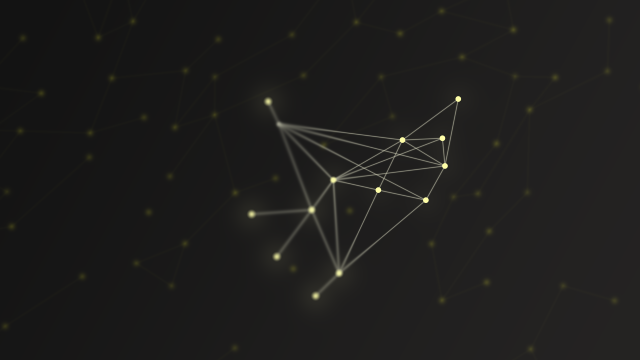
Write a Shadertoy shader that draws this background.

```glsl
// A glowing network of linked nodes over a dark diagonal gradient.
// Near nodes carry a blur value that softens dots and links along their length;
// the faint distant network is scattered on a jittered grid.

#define DARK_TONE   vec3(0.072, 0.072, 0.072)
#define LIGHT_TONE  vec3(0.142, 0.137, 0.135)
#define NODE_COLOR  vec3(1.0, 1.0, 0.66)
#define LINK_COLOR  vec3(0.78, 0.78, 0.69)
#define FAR_COLOR   vec3(0.14, 0.14, 0.015)
#define FAR_CELL    0.145
#define NODE_RADIUS 0.0078
#define LINK_WIDTH  0.0011
#define BLUR_WIDTH  0.0062
#define HALO_SIZE   0.048

const int NODE_COUNT = 14;
const int HUB = 13; // meeting point of links, drawn without a dot

// Position in canvas heights, then blur (negative is fully in focus)
const vec3 NODES[NODE_COUNT] = vec3[](
    vec3(0.745, 0.718, 0.9), vec3(0.926, 0.500, 0.4), vec3(0.866, 0.417, 0.8),
    vec3(0.699, 0.405, 0.9), vec3(0.769, 0.287, 0.9), vec3(0.942, 0.241, 0.8),
    vec3(0.877, 0.178, 0.9), vec3(1.118, 0.611, -0.8), vec3(1.229, 0.616, -0.8),
    vec3(1.236, 0.539, -0.8), vec3(1.051, 0.472, -0.8), vec3(1.183, 0.444, -0.8),
    vec3(1.273, 0.725, -0.8), vec3(0.775, 0.655, 1.0));

// Bit j of entry i links node i to node j
const int LINKS[NODE_COUNT] = int[](
    0x2000, 0x27A4, 0x2038, 0, 0, 0x0C40, 0,
    0x3700, 0x0200, 0x3800, 0x0800, 0x2000, 0, 0);

float hash(vec2 p) {
    return fract(sin(dot(p, vec2(127.1, 311.7))) * 43758.5453);
}

// Distance to segment ab, and the fraction along it
vec2 segment(vec2 p, vec2 a, vec2 b) {
    vec2 ab = b - a;
    float along = clamp(dot(p - a, ab) / dot(ab, ab), 0.0, 1.0);
    return vec2(length(p - a - ab * along), along);
}

float gaussian(float d, float size) {
    return exp(-d * d / (size * size));
}

// Distant network, in grid cell units
vec2 farNode(vec2 cell) {
    return cell + 0.1 + 0.8 * vec2(hash(cell), hash(cell + 37.2));
}

float farPresence(vec2 cell) {
    float density = mix(0.42, 0.85, clamp(cell.y * FAR_CELL, 0.0, 1.0));
    return step(hash(cell + 71.9), density);
}

float farLink(vec2 p, vec2 cell, vec2 offset) {
    vec2 other = cell + offset;
    float present = farPresence(cell) * farPresence(other) * step(0.4, hash(cell + other * 1.7));
    float d = segment(p, farNode(cell), farNode(other)).x * FAR_CELL;
    return present * gaussian(d, 0.0035);
}

vec3 farNetwork(vec2 p) {
    vec2 q = p / FAR_CELL;
    float dots = 0.0, links = 0.0;
    for (int y = -1; y <= 1; y++)
    for (int x = -1; x <= 1; x++) {
        vec2 cell = floor(q) + vec2(x, y);
        float d = length(q - farNode(cell)) * FAR_CELL;
        float strength = mix(0.5, 1.0, hash(cell + 13.4));
        dots += farPresence(cell) * strength * gaussian(d, 0.0095);
        links += farLink(q, cell, vec2(1, 0)) + farLink(q, cell, vec2(0, 1))
               + farLink(q, cell, vec2(1, 1));
    }
    return FAR_COLOR * (dots + 0.09 * links);
}

// Near network
float nearLink(vec2 p, vec3 a, vec3 b, float pixel) {
    vec2 s = segment(p, a.xy, b.xy);
    float blur = max(mix(a.z, b.z, s.y), 0.0);
    float width = mix(LINK_WIDTH, BLUR_WIDTH, blur);
    float soft = length(vec2(width, 0.5 * pixel));
    return mix(0.85, 0.2, sqrt(blur)) * width / soft * gaussian(s.x, soft);
}

void mainImage(out vec4 fragColor, in vec2 fragCoord) {
    vec2 uv = fragCoord / iResolution.xy;
    vec2 p = fragCoord / iResolution.y;
    float pixel = 1.0 / iResolution.y;

    // Backdrop
    float slope = smoothstep(-0.1, 1.1, 0.8 * uv.x + 0.25 * (1.0 - uv.y));
    vec3 color = mix(DARK_TONE, LIGHT_TONE, slope) + farNetwork(p);

    // Links
    for (int i = 0; i < NODE_COUNT; i++)
    for (int j = i + 1; j < NODE_COUNT; j++)
        if (((LINKS[i] >> j) & 1) == 1)
            color = mix(color, LINK_COLOR, nearLink(p, NODES[i], NODES[j], pixel));

    // Dots and halos
    for (int i = 0; i < HUB; i++) {
        float d = length(p - NODES[i].xy);
        float blur = max(NODES[i].z, 0.0);
        float soft = 0.6 * pixel + 0.007 * blur;
        float dot_ = 1.0 - smoothstep(NODE_RADIUS - soft, NODE_RADIUS + soft, d);
        color += NODE_COLOR * mix(0.025, 0.06, blur) * gaussian(d, HALO_SIZE);
        color = mix(color, NODE_COLOR, dot_ * mix(1.0, 0.78, blur));
    }
    fragColor = vec4(color, 1.0);
}
```
